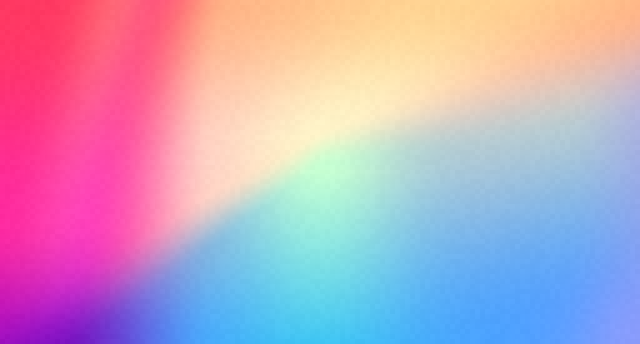
Write a WebGL 1 fragment shader that draws this background.

```glsl
precision highp float;
// Soft colour-mesh backdrop: a warm pink-to-cream sheet above a cool
// violet-mint-blue sheet, joined along a rising fold that is crisp in the
// middle and fans out to both sides. Ramps, Gaussian glows and faint grain.
uniform vec2 u_resolution;

vec3 rgb(float r, float g, float b) {
  return vec3(r, g, b) / 255.0;
}

float bell(float d, float width) {
  d /= width;
  return exp(-d * d);
}

float hash(vec2 p) {
  vec3 q = fract(p.xyx * 0.1031);
  q += dot(q, q.yzx + 33.33);
  return fract((q.x + q.y) * q.z);
}

vec3 warmSheet(float x, float y) {
  // Purple base rising through magenta to red at the left edge
  vec3 pink = mix(rgb(255.0, 40.0, 160.0), rgb(255.0, 56.0, 98.0), smoothstep(0.3, 1.0, y));
  pink = mix(rgb(175.0, 12.0, 190.0), pink, smoothstep(-0.02, 0.37, y));

  // Slanted coral streak, then a rosier trough before the peach
  float bend = 0.12 + 0.11 * y * y;
  pink += vec3(0.0, 0.14, 0.02) * y * bell(x - 0.03 - 0.15 * y, 0.055);
  pink += vec3(0.0, 0.07, 0.1) * bell(x - bend, 0.07);

  // Peach with a cream glow that widens and leans right as it rises
  vec3 peach = mix(rgb(255.0, 196.0, 195.0), rgb(255.0, 167.0, 127.0), smoothstep(0.5, 1.05, y));
  vec3 cream = mix(rgb(254.0, 243.0, 200.0), rgb(255.0, 212.0, 147.0), smoothstep(0.6, 1.0, y));
  float rise = max(y - 0.6, 0.0);
  peach = mix(peach, cream, bell(x - 0.5 - 0.5 * rise, 0.16 + 0.35 * rise));

  return mix(pink, peach, smoothstep(bend - 0.01, bend + 0.24 - 0.11 * y, x));
}

vec3 coolSheet(float x, float y) {
  // Blue floor fading up to pale grey, bluer toward the right
  float lift = y - 0.3 * max(x - 0.75, 0.0);
  vec3 color = mix(rgb(75.0, 160.0, 255.0), rgb(197.0, 209.0, 204.0), smoothstep(0.0, 0.75, lift));

  // Dusty mauve shade left of the centre
  float shade = (1.0 - smoothstep(0.24, 0.46, x)) * smoothstep(0.0, 0.35, y);
  color = mix(color, rgb(150.0, 163.0, 205.0), 0.75 * shade);

  // Central column from cyan to mint
  vec3 mint = mix(rgb(62.0, 197.0, 244.0), rgb(198.0, 255.0, 210.0), clamp(y * 2.0, 0.0, 1.0));
  color = mix(color, mint, bell(x - 0.5, 0.16 - 0.06 * y));

  // Violet left corner turning mauve as it rises
  vec3 violet = mix(rgb(120.0, 15.0, 190.0), rgb(215.0, 80.0, 195.0), smoothstep(0.0, 0.35, y));
  color = mix(violet, color, smoothstep(0.08, 0.34, x));

  // Lilac right edge and corner glow
  color = mix(color, rgb(165.0, 155.0, 235.0), 0.6 * smoothstep(0.88, 1.05, x));
  float corner = bell(length(vec2(x - 1.0, 0.54 * y)), 0.12);
  return mix(color, rgb(145.0, 156.0, 255.0), 0.75 * corner);
}

void main() {
  vec2 uv = gl_FragCoord.xy / u_resolution;
  float d = uv.x - 0.5;

  // Upper and lower edges of the fold, each bent at the centre
  float side = smoothstep(-0.04, 0.04, d);
  float upper = 0.62 + d * mix(1.0, 0.72, side);
  float lower = 0.51 + d * mix(1.4, 0.25, side);
  float warmth = smoothstep(lower, upper, uv.y);
  vec3 color = mix(coolSheet(uv.x, uv.y), warmSheet(uv.x, uv.y), warmth);

  // Faint grain in small square cells
  color += 0.018 * (hash(floor(uv * vec2(128.0, 69.0))) - 0.5);
  gl_FragColor = vec4(color, 1.0);
}
```
